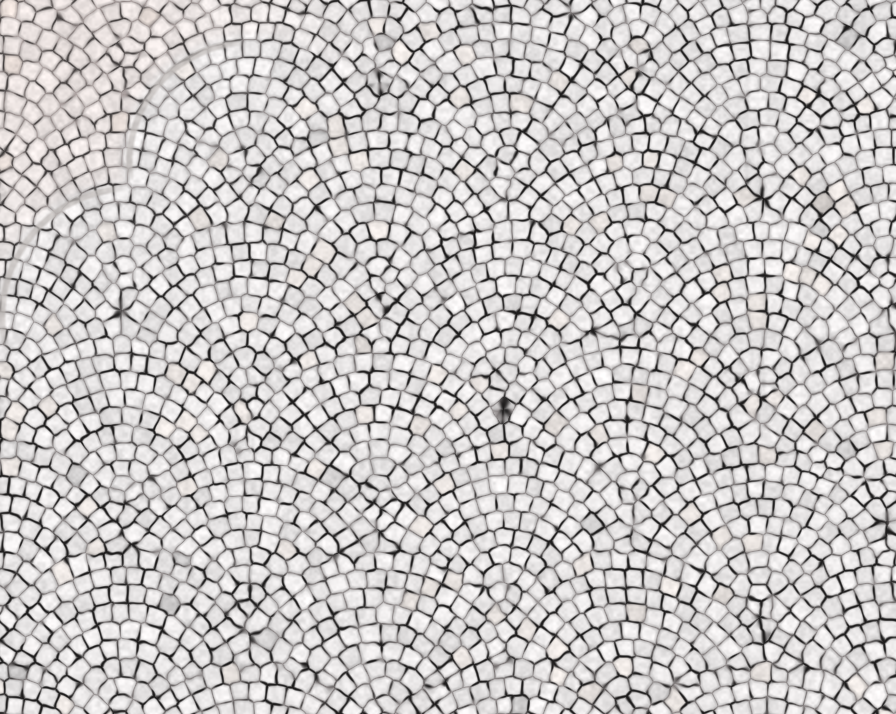
Reproduce this pattern procedurally as a Shadertoy shader.

```glsl
// Pale stone mosaic paving laid in overlapping fans with thin, soft, uneven joints.

const float TAU = 6.2831853;
const vec2 FAN_STEP = vec2(0.358, 0.154);   // column and row spacing of the fans
const vec2 FAN_ORIGIN = vec2(0.172, 0.004);
const float FAN_RADIUS = 0.222;
const float RINGS = 9.0;
const float PITCH = FAN_RADIUS / RINGS;     // one course of stones

float hash(vec2 p) {
    return fract(sin(dot(p, vec2(127.1, 311.7))) * 43758.5453);
}

float noise(vec2 p) {
    vec2 i = floor(p), f = fract(p);
    f = f * f * (3.0 - 2.0 * f);
    return mix(mix(hash(i), hash(i + vec2(1, 0)), f.x),
               mix(hash(i + vec2(0, 1)), hash(i + vec2(1, 1)), f.x), f.y);
}

// Alternate rows are shifted by half a column.
vec2 fanCenter(vec2 fan) {
    return FAN_ORIGIN + FAN_STEP * (fan + vec2(0.5 * mod(fan.y, 2.0), 0.0));
}

float columnAt(float x, float row) {
    return (x - fanCenter(vec2(0.0, row)).x) / FAN_STEP.x;
}

float rowAt(float y) {
    return floor((y - FAN_ORIGIN.y) / FAN_STEP.y);
}

// The lowest fan that reaches p covers the ones behind it.
vec2 fanOwner(vec2 p) {
    float row = rowAt(p.y);
    for (float j = -1.0; j <= 1.0; j++) {
        vec2 fan = vec2(floor(columnAt(p.x, row + j) + 0.5), row + j);
        if (distance(p, fanCenter(fan)) < FAN_RADIUS) return fan;
    }
    return vec2(floor(columnAt(p.x, row) + 0.5), row);
}

// Squarish distance to a stone, aligned with its ring.
float stoneDistance(vec2 p, vec2 center, float angle, vec2 seed) {
    float turn = angle + 0.24 * (hash(seed + 3.1) - 0.5);
    vec2 radial = vec2(sin(turn), cos(turn));
    vec2 q = p - center;
    q = vec2(dot(q, vec2(radial.y, -radial.x)), dot(q, radial));
    q *= vec2(0.92 + 0.16 * hash(seed + 5.7), 0.95 + 0.14 * hash(seed + 8.3));
    return sqrt(length(q * q));
}

// Adds one fan: best.xy hold the two nearest distances, best.zw the stone seed.
void addFan(vec2 p, vec2 fan, inout vec4 best) {
    vec2 middle = fanCenter(fan), d = p - middle;
    float radius = length(d);
    if (radius > FAN_RADIUS + PITCH) return;
    float theta = atan(d.x, d.y) / TAU;
    for (float k = -1.0; k <= 1.0; k++) {
        float ring = floor(radius / PITCH) + k;
        if (ring < 0.0 || ring >= RINGS) continue;
        float count = max(3.0, floor(TAU * (ring + 0.5) * 0.98));
        float key = dot(fan, vec2(7.3, 13.1)) + ring * 1.7;
        float offset = hash(vec2(key, 0.5));
        for (float s = -1.0; s <= 1.0; s++) {
            float index = floor(theta * count - offset) + s;
            vec2 seed = vec2(key, mod(index, count) + 2.0);
            float angle = (index + offset + 0.5 + 0.36 * (hash(seed) - 0.5)) / count * TAU;
            float r = PITCH * (ring + 0.5 + 0.18 * (hash(seed + 1.9) - 0.5));
            vec2 center = middle + r * vec2(sin(angle), cos(angle));
            if (distance(fanOwner(center), fan) > 0.5) continue;
            float dist = stoneDistance(p, center, angle, seed);
            if (dist < best.x) best = vec4(dist, best.x, seed);
            else best.y = min(best.y, dist);
        }
    }
}

vec4 nearestStones(vec2 p) {
    vec4 best = vec4(1.0, 1.0, 0.0, 0.0);
    float row = rowAt(p.y);
    for (float j = -1.0; j <= 1.0; j++) {
        float column = floor(columnAt(p.x, row + j));
        for (float i = 0.0; i <= 1.0; i++) addFan(p, vec2(column + i, row + j), best);
    }
    return best;
}

// Upper left arc of a circle, as a soft band of grout.
float groutArc(vec2 p, vec2 center, float radius, float drop) {
    vec2 d = p - center;
    float band = 1.0 - smoothstep(0.002, 0.007, abs(length(d) - radius));
    return band * smoothstep(0.0, -0.04, d.x) * smoothstep(-drop, 0.0, d.y);
}

void mainImage(out vec4 fragColor, in vec2 fragCoord) {
    vec2 uv = fragCoord / iResolution.y;
    float soft = max(0.0014, 0.6 / iResolution.y);
    vec2 p = uv + 0.014 * (vec2(noise(uv * 5.0), noise(uv * 5.0 + 31.0)) - 0.5)
                + 0.0012 * (vec2(noise(uv * 90.0), noise(uv * 90.0 + 17.0)) - 0.5);
    vec4 stone = nearestStones(p);
    float gap = min(0.5 * (stone.y - stone.x), 0.9 * PITCH - stone.x);
    float pale = 1.0 - smoothstep(0.1, 0.6, distance(uv, vec2(0.0, 1.0)));

    // Stone faces: individual tone, faint warm tints, grain and a few stains
    float grain = noise(uv * 130.0) + 0.6 * noise(uv * 260.0 + 7.0) - 0.8;
    float tone = 0.888 + 0.075 * hash(stone.zw + 4.4) + 0.085 * grain;
    tone -= 0.09 * step(0.992, hash(stone.zw + 6.2));
    vec3 face = tone * mix(vec3(1.0, 0.99, 0.99), vec3(1.0, 0.975, 0.96), step(0.93, hash(stone.zw + 9.6)));
    face *= mix(0.86, 1.0, smoothstep(0.001, 0.005, gap));

    // Joints: width and darkness change from stone to stone
    float wear = noise(uv * 75.0 + 5.0);
    float width = 0.0003 + 0.0015 * wear * (1.0 - 0.3 * pale);
    float depth = mix(0.5, 0.12, smoothstep(0.2, 0.75, wear)) + 0.14 * pale;
    vec3 color = mix(depth * vec3(1.0, 0.95, 0.95), face, smoothstep(width - soft, width + soft, gap));

    // Rosy corner bordered by two grout arcs
    vec2 lowArc = vec2(0.183, 0.556), highArc = vec2(0.351, 0.771);
    float outside = min(distance(uv, lowArc) - 0.18, distance(uv, highArc) - 0.17);
    color *= mix(vec3(1.0), vec3(1.0, 0.975, 0.965), pale * smoothstep(0.0, 0.02, outside));
    float grout = max(groutArc(uv, lowArc, 0.18, 0.06), groutArc(uv, highArc, 0.17, 0.03));
    color = mix(color, vec3(0.76, 0.74, 0.73) + 0.1 * (noise(uv * 150.0) - 0.5), 0.75 * grout);
    fragColor = vec4(color, 1.0);
}
```
